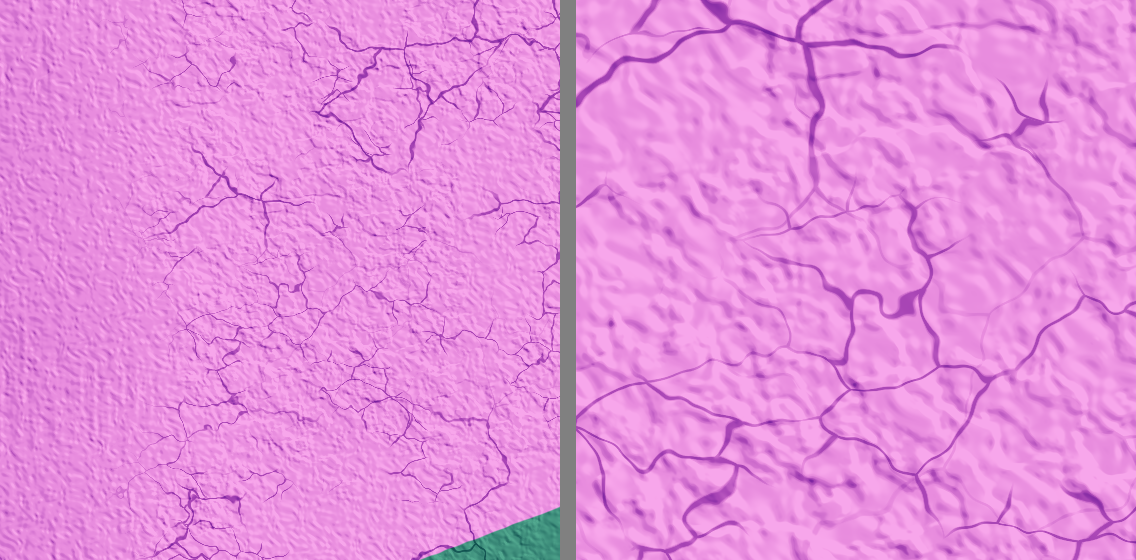
Left: the whole. Right: its middle third, enlarged.
A Shadertoy shader for this texture:

```glsl
const vec2 LIGHT = vec2(0.74, 0.67);
const vec3 CRACK_VIOLET = vec3(0.47, 0.13, 0.62);
const vec3 DEEP_PURPLE = vec3(0.66, 0.27, 0.71);
const vec3 ORCHID = vec3(0.82, 0.44, 0.81);
const vec3 PINK = vec3(0.91, 0.55, 0.87);
const vec3 PALE_PINK = vec3(0.97, 0.65, 0.92);
const vec3 DARK_GREEN = vec3(0.04, 0.29, 0.29);
const vec3 LIGHT_GREEN = vec3(0.32, 0.66, 0.56);

float hash(vec2 p) {
    vec3 q = fract(p.xyx * 0.1031);
    q += dot(q, q.yzx + 33.33);
    return fract((q.x + q.y) * q.z);
}

vec2 hash2(vec2 p) {
    return vec2(hash(p), hash(p + 71.7));
}

float noise(vec2 p) {
    vec2 i = floor(p), f = fract(p);
    vec2 u = f * f * (3.0 - 2.0 * f);
    return mix(mix(hash(i), hash(i + vec2(1, 0)), u.x),
               mix(hash(i + vec2(0, 1)), hash(i + vec2(1, 1)), u.x), u.y);
}

float fbm(vec2 p) {
    float sum = 0.0, amp = 0.53;
    for (int i = 0; i < 4; i++) {
        sum += amp * noise(p);
        p = mat2(1.6, 1.2, -1.2, 1.6) * p + 17.3;
        amp *= 0.5;
    }
    return sum;
}

// Distance to the nearest Voronoi border, in cell units
float cellBorder(vec2 p) {
    vec2 cell = floor(p), f = fract(p), nearest = vec2(0.0);
    float best = 8.0, border = 8.0;
    for (int y = -1; y <= 1; y++)
    for (int x = -1; x <= 1; x++) {
        vec2 g = vec2(x, y);
        vec2 r = g + hash2(cell + g) - f;
        if (dot(r, r) < best) { best = dot(r, r); nearest = r; }
    }
    for (int y = -2; y <= 2; y++)
    for (int x = -2; x <= 2; x++) {
        vec2 g = vec2(x, y);
        vec2 r = g + hash2(cell + g) - f, d = r - nearest;
        if (dot(d, d) > 0.0001)
            border = min(border, dot(0.5 * (r + nearest), normalize(d)));
    }
    return border;
}

// Broken crack line: presence fades it out and thins it
float crack(vec2 p, vec2 scale, float width, float presence) {
    float d = cellBorder(p * scale) / scale.x;
    float w = width * (0.4 + 0.6 * presence);
    return presence * (1.0 - smoothstep(0.4 * w, 1.3 * w, d));
}

// Plaster height: fine grain, flaked ledges and vertical brush scratches
float relief(vec2 p, float flaking, float brushing) {
    vec2 along = vec2(dot(p, LIGHT), dot(p, vec2(LIGHT.y, -LIGHT.x)));
    float grain = 0.62 * noise(along * vec2(165, 120) + 2.0 * noise(p * 40.0))
                + 0.38 * noise(p * vec2(96, 78) + 9.0);
    float ledge = smoothstep(0.46, 0.54, fbm(p * vec2(19, 30) + 5.0));
    float chips = smoothstep(0.48, 0.60, fbm(along * vec2(52, 30) + 31.0));
    float scratch = noise(p * vec2(120, 13)) + 0.5 * noise(p * vec2(70, 22) + 40.0);
    return grain + flaking * (0.55 * ledge + 0.5 * chips) + brushing * scratch;
}

vec3 plasterColor(float tone) {
    vec3 c = mix(CRACK_VIOLET, DEEP_PURPLE, smoothstep(0.0, 0.22, tone));
    c = mix(c, ORCHID, smoothstep(0.22, 0.46, tone));
    c = mix(c, PINK, smoothstep(0.46, 0.70, tone));
    return mix(c, PALE_PINK, smoothstep(0.70, 0.95, tone));
}

void mainImage(out vec4 fragColor, in vec2 fragCoord) {
    vec2 p = fragCoord / iResolution.y;
    float pixel = 1.0 / iResolution.y;

    // Brushed wall at the left, weathered wall at the right
    float patchy = fbm(p * 5.0 + 3.0);
    float weathered = smoothstep(0.2, 0.36, p.x + 0.3 * (patchy - 0.5));
    float middle = smoothstep(0.2, 0.32, p.y) * (1.0 - smoothstep(0.5, 0.62, p.y));
    float flaking = weathered * smoothstep(0.36, 0.58, fbm(p * 8.0 + 60.0) + 0.1 * middle);
    float brushing = (1.0 - weathered) * (0.15 + 0.5 * smoothstep(0.4, 0.7, noise(p * 7.0)));

    // Side-lit surface
    vec2 offset = LIGHT * 0.0021;
    float slope = relief(p - offset, flaking, brushing) - relief(p + offset, flaking, brushing);
    float tone = 0.64 + 0.15 * smoothstep(0.0, 0.4, p.x) + 0.1 * (patchy - 0.5);
    tone += 0.68 * slope;

    // Jagged cracks: wide cells, then short fine splits
    vec2 bend = vec2(fbm(p * 13.0), fbm(p * 13.0 + 50.0)) - 0.5;
    vec2 jag = vec2(noise(p * 75.0), noise(p * 75.0 + 20.0)) - 0.5;
    vec2 q = p + 0.07 * bend + 0.007 * jag;
    float wide = weathered * (1.0 - 0.75 * middle) * smoothstep(0.37, 0.53, noise(p * 8.0 + 12.0));
    float fine = weathered * smoothstep(0.5, 0.66, noise(p * 15.0 + 80.0) + 0.08 * middle);
    float cracks = max(crack(q, vec2(7.0, 7.6), 0.0028, wide),
                       0.85 * crack(q + 0.37, vec2(14, 21), 0.0019, fine));
    tone = mix(tone, 0.08 + 0.15 * slope, 0.9 * cracks);

    // Green band across the lower right corner
    float edge = 0.38 * (p.x - 0.75) - p.y + 0.002 * (noise(p * 60.0) - 0.5);
    float green = smoothstep(-pixel, pixel, edge);
    vec3 greenColor = mix(DARK_GREEN, LIGHT_GREEN, clamp(tone * 0.95, 0.0, 1.0));
    fragColor = vec4(mix(plasterColor(tone), greenColor, green), 1.0);
}
```
